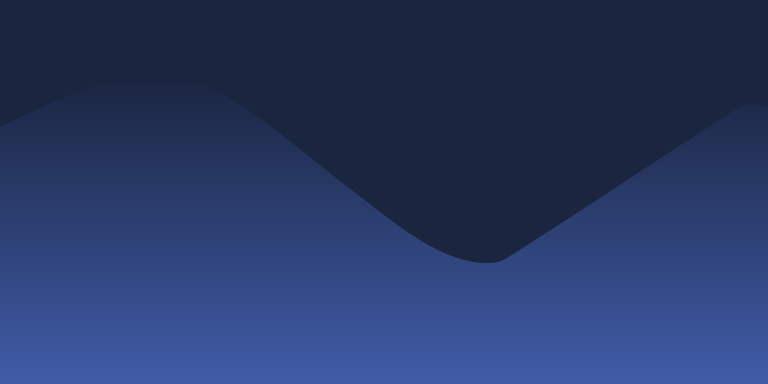
Reproduce this background procedurally as a Shadertoy shader.

```glsl
// A dark navy field above one broad blue wave.
// The crest is a cubic Hermite curve through a few knots; the wave body
// is a vertical gradient that melts into the field at its highest crest.

#define NAVY vec3(0.102, 0.145, 0.251)
#define BLUE vec3(0.251, 0.361, 0.659)
#define GRADIENT_TOP 0.80
#define EDGE_SOFTNESS 0.5

// Knots of the crest: x, height, slope (canvas fractions)
const int KNOT_COUNT = 9;
const vec3 KNOTS[KNOT_COUNT] = vec3[KNOT_COUNT](
    vec3(0.000, 0.669, 1.00),
    vec3(0.195, 0.800, 0.00),
    vec3(0.309, 0.733, -1.32),
    vec3(0.456, 0.508, -1.54),
    vec3(0.634, 0.315, 0.00),
    vec3(0.660, 0.328, 1.27),
    vec3(0.957, 0.714, 1.28),
    vec3(0.979, 0.727, 0.00),
    vec3(1.000, 0.719, -0.60)
);

// Cubic Hermite segment between two knots
float hermite(vec3 a, vec3 b, float x) {
    float span = b.x - a.x;
    float t = clamp((x - a.x) / span, 0.0, 1.0);
    float s = 1.0 - t;
    float blend = t * t * (3.0 - 2.0 * t);
    return mix(a.y, b.y, blend) + span * t * s * (s * a.z - t * b.z);
}

// Height of the wave crest at x
float crestHeight(float x) {
    float height = KNOTS[0].y;
    for (int i = 0; i < KNOT_COUNT - 1; i++) {
        if (x >= KNOTS[i].x) height = hermite(KNOTS[i], KNOTS[i + 1], x);
    }
    return height;
}

void mainImage(out vec4 fragColor, in vec2 fragCoord) {
    vec2 uv = fragCoord / iResolution.xy;
    vec2 texel = 1.0 / iResolution.xy;

    // Distance below the crest, in units of canvas height
    float crest = crestHeight(uv.x);
    float rise = crestHeight(uv.x + texel.x) - crest;
    float slope = rise / texel.y;
    float depth = (crest - uv.y) / sqrt(1.0 + slope * slope);

    // Wave body and smooth edge
    float shade = clamp(1.0 - uv.y / GRADIENT_TOP, 0.0, 1.0);
    vec3 wave = mix(NAVY, BLUE, shade);
    float softness = EDGE_SOFTNESS * texel.y;
    float coverage = smoothstep(-softness, softness, depth);

    fragColor = vec4(mix(NAVY, wave, coverage), 1.0);
}
```
